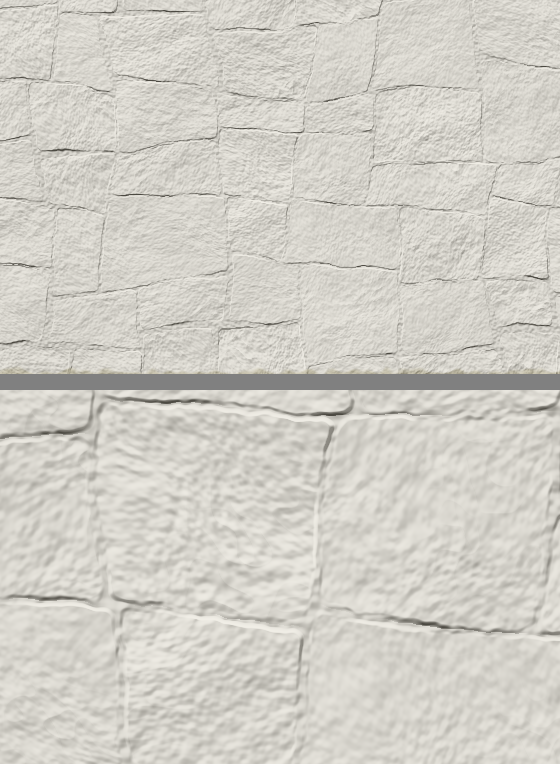
Top: the whole. Bottom: its middle third, enlarged.
Give the GLSL for this texture, as a Shadertoy shader.

```glsl
#define CELLS vec2(4.3, 5.7)      // stones per canvas height, across and up
#define SKEW 0.36                 // tilt of the joints
#define BEVEL 0.0042              // width of the stone edges
#define EDGE_DEPTH 0.0052
#define ROUGHNESS 0.43
#define LIGHT_DIR vec2(-0.38, 0.92)
#define BASE_TONE 0.84
#define PAINT_TINT vec3(0.0, 0.010, 0.040)
#define CRACK_DARKNESS 0.33
#define SAMPLE_STEP 0.0013

struct Stone { float edge; float under; float flank; vec2 id; };
struct Relief { float height; float face; float crack; };

vec2 hash2(vec2 p) {
    vec3 q = fract((p.xyx + 37.0) * vec3(0.1031, 0.1030, 0.0973));
    q += dot(q, q.yzx + 33.33);
    return fract((q.xx + q.yz) * q.zy);
}

float gradientNoise(vec2 p) {
    vec2 i = floor(p), f = fract(p);
    vec2 u = f * f * f * (f * (f * 6.0 - 15.0) + 10.0);
    vec2 o = vec2(0.0, 1.0);
    float a = dot(hash2(i) * 2.0 - 1.0, f);
    float b = dot(hash2(i + o.yx) * 2.0 - 1.0, f - o.yx);
    float c = dot(hash2(i + o) * 2.0 - 1.0, f - o);
    float d = dot(hash2(i + 1.0) * 2.0 - 1.0, f - 1.0);
    return mix(mix(a, b, u.x), mix(c, d, u.x), u.y);
}

float smoothMin(float a, float b, float k) {
    float h = max(k - abs(a - b), 0.0) / k;
    return min(a, b) - h * h * k * 0.25;
}

bool isLevel(vec2 cell) { return mod(cell.x + cell.y, 2.0) < 0.5; }

// Signed side of the joint in a cell: level joints alternate with upright ones
float jointSide(vec2 cell, vec2 p) {
    vec2 r = hash2(cell) - 0.5, q = p - cell - 0.5;
    if (!isLevel(cell)) q = q.yx;
    return q.y - r.x * 0.5 - r.y * SKEW * q.x;
}

// Interlocking four-sided stones, one around each grid corner
Stone findStone(vec2 p) {
    vec2 cell = floor(p), corner;
    float s = step(0.0, jointSide(cell, p));
    if (isLevel(cell))
        corner = vec2(step(0.0, jointSide(cell + vec2(0.0, s * 2.0 - 1.0), p)), s);
    else
        corner = vec2(s, step(0.0, jointSide(cell + vec2(s * 2.0 - 1.0, 0.0), p)));
    vec2 id = cell + corner;
    float lowLeft = jointSide(id - 1.0, p), highRight = -jointSide(id, p);
    float highLeft = jointSide(id - vec2(1.0, 0.0), p);
    float lowRight = jointSide(id - vec2(0.0, 1.0), p);
    bool level = isLevel(id - 1.0);
    vec2 sides = level ? vec2(highLeft, -lowRight) : vec2(lowLeft, highRight);
    vec2 ends = level ? vec2(lowLeft, highRight) : vec2(lowRight, -highLeft);
    sides /= CELLS.x;
    ends /= CELLS.y;
    float flank = min(sides.x, sides.y);
    float edge = smoothMin(flank, min(ends.x, ends.y), 0.014);
    return Stone(edge, ends.x, flank, id);
}

vec2 bendJoints(vec2 p) {
    vec2 bend = 0.06 * vec2(gradientNoise(p * 2.3), gradientNoise(p * 2.3 + 40.0));
    bend += 0.014 * vec2(gradientNoise(p * 10.0 + 9.0), gradientNoise(p * 10.0 + 70.0));
    bend += 0.004 * gradientNoise(p * 40.0) + 0.002 * gradientNoise(p * 95.0 + 6.0);
    return p + bend;
}

// Split stone face: faint swells, scattered chips and fine grain
float stoneFace(vec2 p, vec2 id) {
    vec2 r = hash2(id + 5.0);
    float angle = 6.283 * r.x, h = 0.0, freq = 7.0, weight = 0.5;
    vec2 q = mat2(cos(angle), -sin(angle), sin(angle), cos(angle)) * p + r * 30.0;
    float chipped = smoothstep(-0.1, 0.35, gradientNoise(q * 6.0 + 50.0));
    q += 0.02 * gradientNoise(q * 9.0);
    q.y *= 1.25;
    for (int i = 0; i < 5; i++) {
        float n = gradientNoise(q * freq);
        if (i == 1 || i == 2) n = mix(0.6 * n, -1.3 * abs(n + 0.06), chipped);
        h += n * weight / freq;
        q = mat2(0.8, -0.6, 0.6, 0.8) * q + 3.7;
        freq *= 2.05;
        weight += 0.2;
    }
    return h * ROUGHNESS * mix(0.75, 1.3, r.y);
}

Relief wallRelief(vec2 p) {
    Stone stone = findStone(bendJoints(p) * CELLS);
    float gap = 0.0008 + 0.013 * max(gradientNoise(p * 4.0 + 20.0) + 0.03, 0.0);
    float face = smoothstep(0.0, BEVEL, stone.edge - gap);
    float mortar = 0.011 * gradientNoise(p * 105.0) + 0.006 * gradientNoise(p * 60.0);
    float height = mix(mortar, EDGE_DEPTH + stoneFace(p, stone.id), face);
    float below = (stone.under - gap) / 0.0021;
    float crack = exp(-below * below) * smoothstep(0.0, 0.02, stone.flank);
    return Relief(height, face, crack);
}

void mainImage(out vec4 fragColor, in vec2 fragCoord) {
    vec2 p = fragCoord / iResolution.y;
    vec2 e = vec2(SAMPLE_STEP, 0.0);
    Relief wall = wallRelief(p);
    vec2 slope = vec2(wallRelief(p + e).height, wallRelief(p + e.yx).height) - wall.height;
    float facing = -dot(slope / SAMPLE_STEP, LIGHT_DIR);

    // Raking light: bright sides saturate softly, dark sides fall off
    float tone = BASE_TONE + (facing > 0.0 ? 0.095 * (1.0 - exp(-facing))
                                           : 0.095 * max(facing, -3.0));
    tone += 0.03 * gradientNoise(p * 3.0 + 12.0);

    // Occluded joints and the broken shadow line under each stone
    tone -= 0.03 * (1.0 - wall.face);
    float broken = smoothstep(-0.15, 0.25, gradientNoise(p * 13.0 + 3.0));
    tone -= CRACK_DARKNESS * wall.crack * broken;
    vec3 color = max(tone, 0.3) - PAINT_TINT;

    // Weathered strip along the foot of the wall
    float dirt = smoothstep(0.012, 0.0, p.y + 0.025 * gradientNoise(p * 25.0));
    color -= dirt * vec3(0.11, 0.12, 0.17);
    fragColor = vec4(color, 1.0);
}
```
